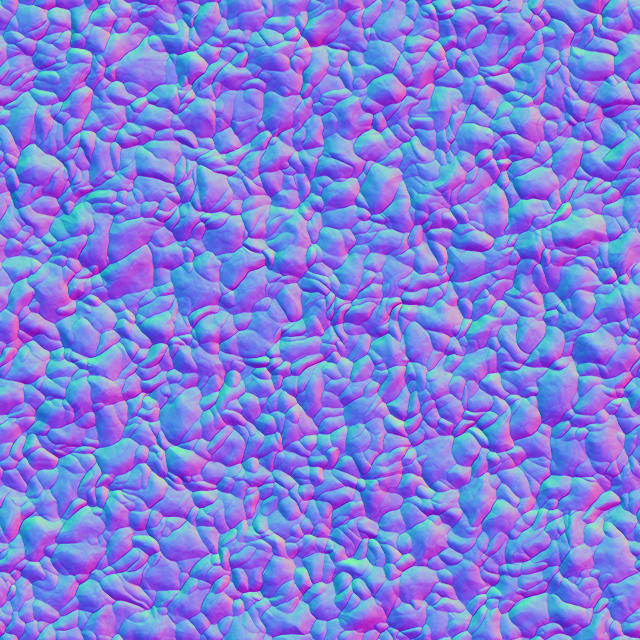
Write a three.js fragment shader that draws this texture map.

```glsl
varying vec2 vUv;

vec4 hash4(vec2 p) {
  vec4 q = fract(p.xyxy * vec4(0.1031, 0.1030, 0.0973, 0.1099));
  q += dot(q, q.wzxy + 33.33);
  return fract((q.xxyz + q.yzzw) * q.zywx);
}

// Value noise that wraps after n cells
vec2 noise(vec2 uv, float n) {
  vec2 p = uv * n, i = floor(p), f = fract(p);
  f = f * f * f * (f * (f * 6.0 - 15.0) + 10.0);
  vec2 a = hash4(mod(i, n) + n).xy;
  vec2 b = hash4(mod(i + vec2(1.0, 0.0), n) + n).xy;
  vec2 c = hash4(mod(i + vec2(0.0, 1.0), n) + n).xy;
  vec2 d = hash4(mod(i + 1.0, n) + n).xy;
  return mix(mix(a, b, f.x), mix(c, d, f.x), f.y);
}

float softMin(float a, float b, float k) {
  float h = max(k - abs(a - b), 0.0) / k;
  return min(a, b) - h * h * k * 0.25;
}

// Overlapping stones with sloped sides and tilted tops, height in cells
float stones(vec2 uv, float n) {
  vec2 p = uv * n, base = floor(p);
  float best = -0.15, second = -0.15;
  for (int y = -1; y <= 1; y++) {
    for (int x = -1; x <= 1; x++) {
      vec2 cell = base + vec2(float(x), float(y));
      vec2 id = mod(cell, n) + n * 3.0;
      vec4 place = hash4(id);
      vec4 form = hash4(id + 171.0);
      vec2 d = p - cell - place.xy;
      // Long axes lean towards the rising diagonal
      float angle = 0.85 + (place.z - 0.5) * 2.4;
      float c = cos(angle), s = sin(angle);
      vec2 q = vec2(c * d.x + s * d.y, c * d.y - s * d.x);
      q /= vec2(0.84, mix(0.44, 0.74, place.w));
      float r = mix(length(q), max(abs(q.x + q.y * 0.3), abs(q.y)), 0.35);
      float top = 0.3 + dot(form.xy - 0.5, d) * 1.2;
      float h = softMin(0.72 * (1.0 - r), top, 0.42) + (form.z - 0.5) * 0.22;
      second = max(second, min(best, h));
      best = max(best, h);
    }
  }
  return best - 0.01 * (1.0 - smoothstep(0.0, 0.06, best - second));
}

float surface(vec2 uv) {
  // Uneven outlines
  vec2 p = uv + (noise(uv, 22.0) - 0.5) * 0.022 + (noise(uv, 61.0) - 0.5) * 0.005;
  float large = stones(p, 19.0) / 19.0;
  float rubble = stones(p + 0.37, 37.0) / 37.0;
  rubble += 0.010 * noise(uv, 7.0).x;
  float h = max(large, rubble);
  // Chips, cracks and fine grain
  h += 0.13 * stones(p + (noise(uv, 90.0) - 0.5) * 0.006, 62.0) / 62.0;
  h += 0.0007 * noise(uv, 96.0).x + 0.0003 * noise(uv, 210.0).y;
  // Broad swells stretched along the diagonal
  vec2 lean = vec2(2.0 * (uv.x - uv.y), uv.x + uv.y);
  return h + 0.018 * noise(lean, 6.0).y + 0.012 * noise(uv, 13.0).x;
}

void main() {
  float e = 0.0024;
  float h = surface(vUv);
  vec2 slope = vec2(surface(vUv + vec2(e, 0.0)), surface(vUv + vec2(0.0, e))) - h;
  vec3 normal = normalize(vec3(-slope / e * vec2(0.92, 0.94), 1.0));
  gl_FragColor = vec4(0.5 + 0.5 * normal * vec3(1.0, 1.0, 0.85), 1.0);
}
```
